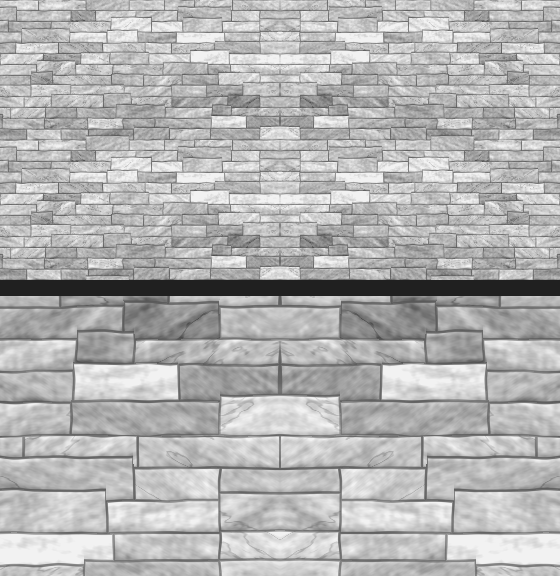
Top: the whole. Bottom: its middle third, enlarged.
Give the GLSL for this texture, as a Shadertoy shader.

```glsl
// Pale grey split-stone wall: thin staggered courses, mirrored left-right, stacked twice.

float hash(vec2 p) {
    return fract(sin(dot(p, vec2(127.1, 311.7))) * 43758.5);
}

float noise(vec2 p) {
    vec2 i = floor(p), f = fract(p);
    f = f * f * (3.0 - 2.0 * f);
    return mix(mix(hash(i), hash(i + vec2(1, 0)), f.x),
               mix(hash(i + vec2(0, 1)), hash(i + vec2(1, 1)), f.x), f.y);
}

float fbm(vec2 p) {
    float sum = 0.0, amp = 0.5;
    for (int i = 0; i < 5; i++) {
        sum += amp * noise(p);
        p = mat2(1.6, 1.2, -1.2, 1.6) * p + 7.3;
        amp *= 0.55;
    }
    return sum;
}

// Jittered joint position; the joint nearest the mirror axis stays put
float joint(float k, float row) {
    return k + (k < 1.0 ? 0.0 : 0.62 * (hash(vec2(k, row + 31.0)) - 0.5));
}

// Stone of a course at x: index, distance to left joint, distance to right joint
vec3 stoneAt(float x, float row) {
    x -= 0.5 * step(0.4, hash(vec2(row, 5.0)));
    float k = floor(x);
    if (x < joint(k, row)) k -= 1.0;
    else if (x >= joint(k + 1.0, row)) k += 1.0;
    return vec3(k, x - joint(k, row), joint(k + 1.0, row) - x);
}

// How far a stone rises into the course above
float rise(vec2 id) {
    return 0.38 * step(0.6, hash(id + 17.0)) * hash(id + 23.0);
}

void mainImage(out vec4 fragColor, in vec2 fragCoord) {
    const float COURSES = 13.0, COURSE_H = 0.5 / 13.0, STONE_W = 0.143;
    vec2 uv = fragCoord / iResolution.y;
    float px = 1.0 / iResolution.y;

    // Mirror across the middle, repeat twice upward, roughen the joints
    vec2 wall = vec2(abs(uv.x - 0.5 * iResolution.x / iResolution.y), mod(uv.y, 0.5));
    vec2 p = wall + 0.003 * (vec2(noise(wall * 45.0), noise(wall * 38.0 + 50.0)) - 0.5);
    p.x = max(p.x, 0.0);
    float course = floor(p.y / COURSE_H), y = p.y / COURSE_H - course;
    float x = p.x / STONE_W;

    // The stone below may rise over this course
    float row = mod(course, COURSES), rowBelow = mod(course - 1.0, COURSES);
    vec3 stone = stoneAt(x, row), below = stoneAt(x, rowBelow);
    vec2 id = vec2(stone.x, row), idBelow = vec2(below.x, rowBelow);
    float lift = rise(idBelow);
    float down = y - lift, up = 1.0 + rise(id) - y;
    if (down < 0.0) {
        up = -down;
        down = 1.0 + y;
        stone = below;
        id = idBelow;
        y += 1.0;
    }
    float side = min(stone.y, stone.z) * STONE_W;
    up *= COURSE_H;
    down *= COURSE_H;

    // Tone of each stone, with a darker band in every repeat
    float tone = 0.755 + 0.2 * (hash(id + 3.0) - 0.5);
    tone -= 0.17 * step(0.9, hash(id + 41.0));
    tone += 0.09 * step(0.8, hash(id + 57.0));
    tone -= 0.04 * cos(12.566 * (wall.y - 0.09));

    // Cleft face: blotches, slanted ridges lit from above, fine grain
    vec2 face = vec2(p.x, y * COURSE_H) + 9.0 * vec2(hash(id + 71.0), hash(id + 83.0));
    float slant = 1.4 * (hash(id + 97.0) - 0.5);
    vec2 cleft = vec2(face.x * 16.0, (face.y + slant * face.x) * 42.0);
    float relief = fbm(cleft) - fbm(cleft + vec2(0.12, 0.3));
    tone += 0.2 * (fbm(face * 22.0) - 0.55) + 0.42 * relief;
    tone += 0.11 * (noise(face * 170.0) - 0.5);
    float crack = abs(fbm(cleft * 0.6 + 20.0) - 0.55);
    tone -= 0.13 * (1.0 - smoothstep(0.0, 0.025, crack)) * step(0.55, hash(id + 109.0));

    // Bright upper lip and shaded foot
    tone += 0.07 * (1.0 - smoothstep(0.002, 0.007, up));
    tone -= 0.11 * (1.0 - smoothstep(0.001, 0.008, down));

    // Thin dark joints of uneven depth
    float gap = min(side, min(up, down));
    float depth = 0.5 + 0.45 * noise(wall * 24.0 + 11.0);
    float line = 1.0 - smoothstep(0.0013 - 0.5 * px, 0.0016 + 0.6 * px, gap);
    tone = mix(min(tone, 0.95), 0.34, line * depth);

    fragColor = vec4(vec3(clamp(tone, 0.0, 1.0)), 1.0);
}
```
